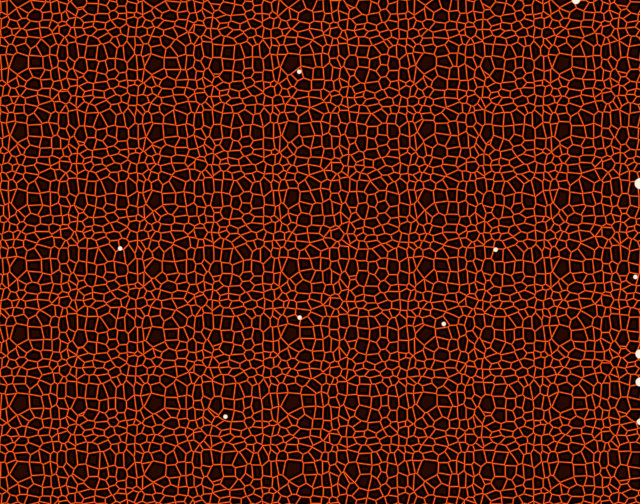
Write a WebGL 1 fragment shader that draws this pattern.

```glsl
precision highp float;
// Dense net of glowing ember cracks around small dark cells.
// A weighted Voronoi diagram gives the cells; a periodic warp squeezes them
// along the seams of a near-repeating tile, and a heat value picks the colour.

uniform vec2 u_resolution;

const float CELLS = 52.0;            // cells per canvas height
const float TILE = 7.0;              // seam spacing, in cells
const vec2 REPEAT = vec2(14.0, 7.0); // period of the site layout, in cells
const float SQUEEZE = 0.24;          // crowding of cells at the seams
const float JITTER = 0.78;           // repeating scatter of the sites
const float DRIFT = 0.24;            // extra scatter that never repeats
const float BIG_CELL = 0.42;         // weight of the largest cells
const float LINE_REACH = 0.168;      // half width of a crack, in cells
const float BLUSH = 0.15;            // faint heat in the cell centres
const float SPARK_SHARE = 0.09;      // part of the tiles holding a spark
const float SPARK_SIZE = 0.24;       // spark radius, in cells
const float TAU = 6.28318;

const vec3 SOOT = vec3(0.04, 0.007, 0.0);
const vec3 MAROON = vec3(0.18, 0.04, 0.0);
const vec3 RUST = vec3(0.53, 0.16, 0.04);
const vec3 EMBER = vec3(0.98, 0.355, 0.105);
const vec3 WHITE_HOT = vec3(1.0, 0.95, 0.88);

vec3 hash3(vec2 p) {
  vec3 q = fract(p.xyx * vec3(0.1031, 0.1030, 0.0973));
  q += dot(q, q.yxz + 33.33);
  return fract((q.xxy + q.yzz) * q.zyx);
}

// Site of one cell: position in xy, weight in z.
vec3 cellSite(vec2 id) {
  vec3 shared = hash3(mod(id, REPEAT) + 17.0);
  vec3 own = hash3(id + 291.0);
  vec2 pos = id + 0.5 + JITTER * (shared.xy - 0.5) + DRIFT * (own.xy - 0.5);
  return vec3(pos, BIG_CELL * pow(shared.z, 6.0));
}

// Distance to the nearest cell wall, measured before the warp.
float wallDistance(vec2 q, vec2 stretch) {
  vec2 base = floor(q);
  vec2 nearest = vec2(0.0);
  float nearestPower = 100.0;
  for (int j = -2; j <= 2; j++) {
    for (int i = -2; i <= 2; i++) {
      vec3 site = cellSite(base + vec2(float(i), float(j)));
      vec2 r = site.xy - q;
      float power = dot(r, r) - site.z;
      if (power < nearestPower) {
        nearestPower = power;
        nearest = r;
      }
    }
  }
  float wall = 10.0;
  for (int j = -2; j <= 2; j++) {
    for (int i = -2; i <= 2; i++) {
      vec3 site = cellSite(base + vec2(float(i), float(j)));
      vec2 r = site.xy - q;
      vec2 gap = r - nearest;
      float span = length(gap);
      if (span > 0.001) {
        float d = 0.5 * (dot(r, r) - site.z - nearestPower) / span;
        wall = min(wall, d / length(stretch * gap / span));
      }
    }
  }
  return wall;
}

float softDisc(float dist, float radius, float blur) {
  return 1.0 - smoothstep(radius - blur, radius + blur, dist);
}

// White-hot specks inside the tiles and a few blobs on the border.
float sparks(vec2 p, vec2 size, float blur) {
  vec2 tile = floor(p / TILE);
  vec3 h = hash3(tile + 53.0);
  vec2 spot = (tile + 0.2 + 0.6 * h.xy) * TILE;
  float glow = step(h.z, SPARK_SHARE) * softDisc(length(p - spot), SPARK_SIZE, blur);
  for (int i = 0; i < 5; i++) {
    vec3 b = hash3(vec2(float(i), 7.0));
    vec2 edge = i < 4 ? vec2(1.0, b.x) : vec2(0.9, 1.0);
    glow = max(glow, softDisc(length(p - edge * size), 0.3 + 0.3 * b.y, blur));
  }
  return glow;
}

float ramp(float low, float high, float x) {
  return clamp((x - low) / (high - low), 0.0, 1.0);
}

void main() {
  float pixel = CELLS / u_resolution.y;
  vec2 p = gl_FragCoord.xy * pixel;
  vec2 size = u_resolution * pixel;

  // Crowd the cells along slightly wavy seams.
  vec2 phase = TAU * p / TILE + 0.6 * sin(p.yx * 0.12 + vec2(1.0, 3.0));
  vec2 q = p + SQUEEZE * TILE / TAU * sin(phase);
  vec2 stretch = 1.0 + SQUEEZE * cos(phase);

  // Heat falls off from the cracks and rises a little in the centres.
  float wall = wallDistance(q, stretch);
  float heat = clamp(1.0 - wall / max(LINE_REACH, pixel), 0.0, 1.0);
  heat += BLUSH * smoothstep(0.27, 0.42, wall);

  vec3 color = mix(SOOT, MAROON, ramp(0.03, 0.18, heat));
  color = mix(color, RUST, ramp(0.18, 0.53, heat));
  color = mix(color, EMBER, ramp(0.53, 0.98, heat));
  color = mix(color, WHITE_HOT, sparks(p, size, max(0.1, pixel)));
  gl_FragColor = vec4(color, 1.0);
}
```
